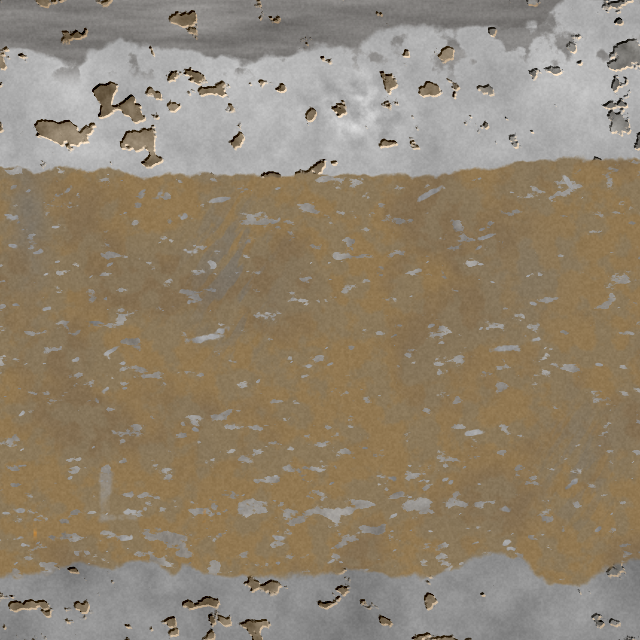
A Shadertoy shader for this texture:

```glsl
float hash(vec2 p) {
    vec3 q = fract(p.xyx * .1031);
    q += dot(q, q.yzx + 33.33);
    return fract((q.x + q.y) * q.z);
}

float noise(vec2 p) {
    vec2 i = floor(p), f = fract(p);
    f = f * f * (3. - 2. * f);
    return mix(mix(hash(i), hash(i + vec2(1, 0)), f.x),
               mix(hash(i + vec2(0, 1)), hash(i + 1.), f.x), f.y);
}

float fbm(vec2 p) {
    float sum = 0., amp = .52;
    for (int i = 0; i < 5; i++) {
        sum += amp * noise(p);
        p = mat2(.8, .6, -.6, .8) * p * 2.03 + 17.3;
        amp *= .5;
    }
    return sum;
}

float bump(float x, float centre, float width) {
    float d = (x - centre) / width;
    return exp(-d * d);
}

float blob(vec2 p, vec4 b) {
    vec2 d = (p - b.xy) / b.zw;
    return exp(-dot(d, d));
}

float boxDist(vec2 p, vec4 b) {
    return length(max(abs(p - b.xy) - b.zw, 0.));
}

vec2 turn(vec2 p, float a) {
    return mat2(cos(a), -sin(a), sin(a), cos(a)) * p;
}

// Height limits of the ochre coat and the dark upper band
float ochreTop(float x) {
    return .733 - .01 * smoothstep(.1, .3, x) + .03 * smoothstep(.55, .95, x);
}

float ochreBottom(float x) {
    return .103 + .018 * bump(x, .22, .09) + .036 * bump(x, .77, .07)
         - .016 * bump(x, .87, .04) + .012 * smoothstep(.9, 1., x);
}

float bandEdge(float x) {
    return .922 + .03 * smoothstep(.5, .68, x) + .045 * smoothstep(.8, .9, x);
}

// Breaks in the plaster skin
float peel(vec2 p) {
    const vec4 patches[11] = vec4[11](
        vec4(.225, .805, .032, .055), vec4(.16, .845, .02, .025),
        vec4(.485, .825, .016, .028), vec4(.61, .855, .025, .03),
        vec4(.71, .862, .05, .02), vec4(.965, .83, .035, .025),
        vec4(.07, .795, .06, .018), vec4(.375, .79, .02, .03),
        vec4(.98, .925, .016, .028), vec4(.83, .89, .035, .012),
        vec4(.64, .82, .02, .025));
    float cover = 0.;
    for (int i = 0; i < 11; i++) cover = max(cover, blob(p, patches[i]));
    return smoothstep(0., .05, .3 * cover + fbm(p * vec2(30, 36)) - .71);
}

// Long scratches: centre, half length, angle
float scratches(vec2 p) {
    const vec4 marks[9] = vec4[9](
        vec4(.67, .697, .022, .5), vec4(.32, .472, .028, .15),
        vec4(.79, .456, .024, .15), vec4(.887, .716, .02, -.9),
        vec4(.176, .453, .015, .5), vec4(.74, .324, .02, .1),
        vec4(.15, .496, .014, -.1), vec4(.76, .63, .014, .3),
        vec4(.345, .688, .018, .2));
    float rough = 1.3 * (fbm(p * 90.) - .5), cover = 0.;
    for (int i = 0; i < 9; i++) {
        vec2 q = turn(p - marks[i].xy, marks[i].w) / marks[i].z;
        cover = max(cover, smoothstep(1.1, .6, length(q * vec2(1, 4.5)) + rough));
    }
    return cover;
}

// Small tilted chips, at most one in each cell
float chips(vec2 p, float cells, float density) {
    vec2 id = floor(p * cells);
    vec2 centre = .3 + .4 * vec2(hash(id + 3.1), hash(id + 8.7));
    vec2 q = turn(fract(p * cells) - centre, .9 * hash(id + 5.3) - .2);
    float size = .08 + .2 * pow(hash(id + 2.9), 2.);
    float d = length(q * vec2(1, 2.4)) / size + 1.2 * (noise(p * 190.) - .5);
    return step(hash(id + 11.9), density) * smoothstep(1.1, .5, d);
}

// Worn rows near the foot of the coat
float scuffs(vec2 p) {
    float rows = blob(p, vec4(.3, .21, .09, .014)) + blob(p, vec4(.6, .21, .14, .016))
        + .8 * blob(p, vec4(.5, .177, .1, .018)) + .8 * blob(p, vec4(.2, .165, .1, .014))
        + .6 * blob(p, vec4(.48, .27, .1, .025)) + .7 * blob(p, vec4(.28, .125, .22, .02));
    return smoothstep(0., .07, .23 * rows + fbm(p * vec2(42, 75)) - .69);
}

vec3 plaster(vec2 p, float mottle, float fine) {
    float tone = mix(.54, .67, smoothstep(.3, .6, p.y)) + .03 * smoothstep(.76, .95, p.y);
    tone += .2 * (mottle - .5) + .1 * (fine - .5);
    tone += blob(p, vec4(.56, .83, .075, .055)) * .6 * (fbm(p * 45.) - .44);
    float edge = p.y - bandEdge(p.x) + .07 * (mottle - .5) + .03 * (fine - .5);
    float spot = fine + .3 * blob(p, vec4(.79, .955, .05, .02));
    float dark = max(smoothstep(-.004, .006, edge), .8 * smoothstep(.6, .75, spot));
    float band = .5 + .28 * (fbm(p * vec2(7, 48)) - .5);
    return mix(vec3(tone), band + vec3(.01, 0, -.01), dark * smoothstep(.86, .9, p.y));
}

vec3 ochre(vec2 p, float mottle, float fine) {
    vec3 col = mix(vec3(.51, .43, .32), vec3(.57, .47, .32), smoothstep(.32, .62, mottle));
    col = mix(col, vec3(.53, .47, .37), .7 * smoothstep(.42, .62, fine));
    float slant = smoothstep(.45, .6, fbm(turn(p, 1.) * vec2(18, 75)));
    float worn = blob(p, vec4(.36, .57, .06, .12)) + .6 * blob(p, vec4(.9, .27, .06, .1));
    float stain = blob(p, vec4(.045, .65, .03, .13)) + .4 * blob(p, vec4(.82, .57, .08, .1));
    stain *= smoothstep(.25, .6, mottle);
    return mix(col, vec3(.47, .45, .42), .7 * max(worn * slant, stain));
}

void mainImage(out vec4 fragColor, in vec2 fragCoord) {
    vec2 p = fragCoord / iResolution.xy;
    float mottle = fbm(p * 9.), fine = fbm(p * 34. + 5.);
    float grain = noise(p * 256.) + noise(p * 430.) - 1.;

    // Plaster, recessed breaks and lit rims
    vec3 wall = plaster(p, mottle, fine);
    float broken = peel(p), relief = peel(p + vec2(-.002, .003)) - broken;
    vec3 core = mix(vec3(.46, .39, .29), vec3(.47, .46, .44), smoothstep(.68, .8, p.x));
    wall = mix(wall, core + .5 * (fine - .5), .85 * broken);
    wall += max(relief, 0.) * vec3(.24, .15, .04) + .38 * min(relief, 0.);

    // Ochre coat with ragged limits
    float ragged = .024 * (mottle - .5) + .026 * (fine - .5);
    float above = p.y - ochreBottom(p.x) + 1.3 * ragged;
    float below = ochreTop(p.x) - p.y + ragged;
    float coat = smoothstep(-.003, .003, below) * smoothstep(-.005, .005, above);
    vec3 col = mix(wall, ochre(p, mottle, fine), coat);

    // Exposed pale marks
    float density = .1 + .2 * smoothstep(.35, .15, p.y) + .1 * smoothstep(.5, .1, p.x);
    float marks = max(chips(p, 22., density), chips(p + .37, 38., .6 * density));
    marks = max(max(marks, scratches(p)), .85 * scuffs(p));
    float corner = min(boxDist(p, vec4(.165, .23, .006, .028)),
                       boxDist(p, vec4(.185, .192, .025, .003)));
    marks = max(marks, .7 * smoothstep(.009, 0., corner + .02 * (fine - .45)));
    col = mix(col, vec3(.59, .6, .62) + .4 * (fine - .5), .85 * marks * coat);

    // Orange drips
    float drip = min(boxDist(p, vec4(.319, .205, .001, .022)),
                     boxDist(p, vec4(.055, .168, .001, .014)));
    col = mix(col, vec3(.78, .53, .22), .8 * smoothstep(.003, 0., drip) * smoothstep(.35, .55, fine));

    fragColor = vec4(clamp(col + .035 * grain, 0., 1.), 1);
}
```
